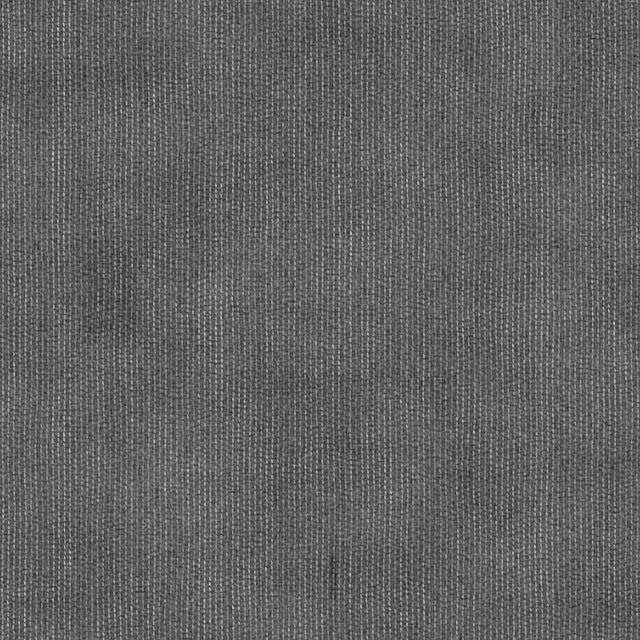
Reproduce this texture procedurally as a three.js fragment shader.

```glsl
// Grey corded cloth: fine vertical columns of short pale stitches on a dark ground.
// A grid of tilted ellipses gives the stitches; gradient noise adds the weave grain,
// thread wander, uneven stitch strength and large worn patches.

varying vec2 vUv;

const float COLUMNS = 114.0;                    // stitch columns across
const float ROWS = 120.0;                       // stitches down each column
const vec2 STITCH_HALF = vec2(0.17, 0.40);      // half size, in cells
const float STITCH_TILT = 0.12;
const float STITCH_GAIN = 0.25;
const float GROOVE_OFFSET = 0.31;               // dark lines beside the stitches
const float GROOVE_WIDTH = 0.13;
const float GROOVE_DEPTH = 0.065;
const float GRAIN = 0.19;
const float PATCH_GAIN = 0.045;
const float WANDER = 0.35;
const vec3 CLOTH = vec3(0.377);

float hash(vec2 p) {
  vec3 q = fract(p.xyx * vec3(0.1031, 0.1030, 0.0973));
  q += dot(q, q.yzx + 33.33);
  return fract((q.x + q.y) * q.z);
}

vec2 gradient(vec2 p) {
  float angle = 6.2832 * hash(p);
  return vec2(cos(angle), sin(angle));
}

float gradientNoise(vec2 p) {
  vec2 i = floor(p);
  vec2 f = p - i;
  vec2 u = f * f * f * (f * (f * 6.0 - 15.0) + 10.0);
  vec2 e = vec2(1.0, 0.0);
  float bottom = mix(dot(gradient(i), f), dot(gradient(i + e), f - e), u.x);
  float top = mix(dot(gradient(i + e.yx), f - e.yx), dot(gradient(i + 1.0), f - 1.0), u.x);
  return mix(bottom, top, u.y);
}

float fractalNoise(vec2 p) {
  float sum = 0.0;
  float amplitude = 1.0;
  for (int octave = 0; octave < 4; octave++) {
    sum += amplitude * gradientNoise(p);
    p = p * 2.03 + 17.7;
    amplitude *= 0.55;
  }
  return sum;
}

// Soft rectangle: 1 inside, fading to 0 over the given blur.
float softBox(vec2 p, vec2 halfSize, vec2 blur) {
  vec2 inside = 1.0 - smoothstep(halfSize - blur, halfSize + blur, abs(p));
  return inside.x * inside.y;
}

void main() {
  vec2 uv = vUv;
  float wear = fractalNoise(uv * vec2(5.0, 6.0) + 3.1);

  // Column and stitch cells, with slight drift along each thread
  float across = uv.x * COLUMNS + WANDER * gradientNoise(uv * vec2(9.0, 7.0) + 40.0);
  float column = floor(across);
  float along = uv.y * ROWS + hash(vec2(column, 5.0))
              + 0.5 * gradientNoise(vec2(column * 0.37, uv.y * 18.0));
  float row = floor(along);
  vec2 cell = vec2(across - column, along - row) - 0.5;
  float randomStitch = hash(vec2(column, row) + 61.0);
  float randomColumn = hash(vec2(column, 211.0));
  cell.x += 0.10 * (randomStitch - 0.5);

  // Pale stitches
  vec2 leaning = vec2(cell.x + STITCH_TILT * cell.y, cell.y);
  float stitch = 1.0 - smoothstep(0.45, 1.35, length(leaning / STITCH_HALF));
  float strength = 0.45 + 0.55 * randomStitch + 0.45 * (randomColumn - 0.3);
  strength *= clamp(1.0 + 0.5 * fractalNoise(uv * vec2(14.0, 9.0)), 0.4, 1.5);

  // Dark grooves on both sides
  float offset = (abs(cell.x) - GROOVE_OFFSET) / GROOVE_WIDTH;
  float groove = exp(-offset * offset) * (0.6 + 0.8 * hash(vec2(column, row) + 907.0));

  // Woven grain: fine specks and short crosswise threads
  float grain = gradientNoise(uv * vec2(COLUMNS, ROWS) * 2.15)
              + 0.55 * gradientNoise(uv * vec2(COLUMNS * 0.7, ROWS * 2.4) + 80.0);

  // Worn patches, faint crosswise bands, and two darker flaws
  float shade = PATCH_GAIN * wear;
  shade += 0.018 * gradientNoise(vec2(uv.x * 3.0, uv.y * 45.0));
  shade += 0.022 * gradientNoise(vec2(uv.x * 60.0, uv.y * 2.5));
  shade -= 0.040 * softBox(uv - vec2(0.172, 0.54), vec2(0.042, 0.08), vec2(0.012, 0.045));
  shade -= 0.080 * softBox(uv - vec2(0.521, 0.10), vec2(0.004, 0.034), vec2(0.002, 0.004));

  float tone = STITCH_GAIN * strength * stitch - GROOVE_DEPTH * groove
             + GRAIN * grain * (1.0 - 0.5 * stitch) + shade;
  gl_FragColor = vec4(clamp(CLOTH + tone, 0.12, 0.85), 1.0);
}
```
